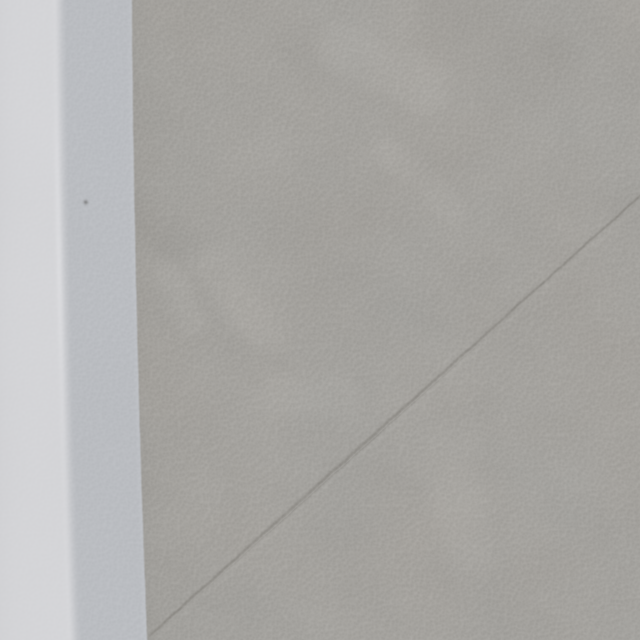
This texture is drawn by a Shadertoy shader. Its source:

```glsl
const vec3 WALL = vec3(0.643, 0.635, 0.618);
const vec3 TRIM_FACE = vec3(0.73, 0.74, 0.757);
const vec3 TRIM_FRONT = vec3(0.832, 0.834, 0.845);
const vec3 CREASE = vec3(0.535, 0.525, 0.505);

// Quadratic coefficients of x along each upright edge
const vec3 FRONT_EDGE = vec3(0.114, -0.037, 0.014);
const vec3 WALL_EDGE = vec3(0.230, -0.040, 0.016);
const vec2 CREASE_START = vec2(0.232, 0.005);
const vec2 CREASE_END = vec2(1.0, 0.694);
const float CREASE_WIDTH = 0.0023;
const vec2 SPECK = vec2(0.134, 0.684);
const float GRAIN_SCALE = 190.0;
const float RELIEF_SCALE = 125.0;
const vec2 RELIEF_LIGHT = vec2(-0.25, 0.35);
const float GRAIN_AMOUNT = 0.038;

// Soft brush marks: endpoints, then width and brightness
const int MARKS = 9;
const vec4 MARK_LINE[MARKS] = vec4[MARKS](
    vec4(0.53, 0.93, 0.67, 0.86), vec4(0.60, 0.77, 0.71, 0.67),
    vec4(0.26, 0.58, 0.30, 0.49), vec4(0.345, 0.58, 0.41, 0.48),
    vec4(0.44, 0.385, 0.53, 0.38), vec4(0.23, 0.66, 0.27, 0.62),
    vec4(0.70, 0.97, 0.85, 0.90), vec4(0.70, 0.30, 0.73, 0.14),
    vec4(0.48, 0.62, 0.60, 0.50));
const vec2 MARK_STYLE[MARKS] = vec2[MARKS](
    vec2(0.045, 0.016), vec2(0.025, 0.012), vec2(0.025, 0.016),
    vec2(0.040, 0.018), vec2(0.040, 0.012), vec2(0.045, -0.014),
    vec2(0.060, -0.010), vec2(0.050, 0.012), vec2(0.070, -0.006));

vec2 hash2(vec2 p) {
    vec3 q = fract(p.xyx * vec3(0.1031, 0.1030, 0.0973));
    q += dot(q, q.yzx + 33.33);
    return fract((q.xx + q.yz) * q.zy);
}

// Distance to the nearest jittered cell point
float cellular(vec2 p) {
    vec2 cell = floor(p);
    float nearest = 4.0;
    for (int y = -1; y <= 1; y++)
    for (int x = -1; x <= 1; x++) {
        vec2 c = cell + vec2(x, y);
        vec2 d = c + hash2(c) - p;
        nearest = min(nearest, dot(d, d));
    }
    return sqrt(nearest);
}

// Layered sines, rotated and bent at each octave
float mottle(vec2 p) {
    float sum = 0.0, gain = 0.5;
    for (int i = 0; i < 5; i++) {
        sum += gain * sin(p.x + 1.3 * sin(p.y)) * cos(p.y + 0.7 * sin(p.x));
        p = mat2(1.36, 1.14, -1.14, 1.36) * p + 2.7;
        gain *= 0.62;
    }
    return sum;
}

float segmentDistance(vec2 p, vec2 a, vec2 b) {
    vec2 ab = b - a;
    return length(p - a - ab * clamp(dot(p - a, ab) / dot(ab, ab), 0.0, 1.0));
}

float edgeAt(vec3 k, float y) {
    return k.x + y * (k.y + y * k.z);
}

float bump(float d, float width) {
    return exp(-d * d / (width * width));
}

// Fine pits plus side-lit relief
float plasterGrain(vec2 p) {
    vec2 q = p * RELIEF_SCALE + 0.4 * mottle(p * 60.0);
    float relief = cellular(q) - cellular(q + RELIEF_LIGHT);
    return 0.7 * (cellular(p * GRAIN_SCALE) - 0.45) + 0.6 * relief;
}

vec3 wallColor(vec2 p, float fromEdge) {
    vec3 col = WALL + 0.009 * mottle(p * 13.0) + 0.006 * mottle(p * 31.0 + 5.0);
    col += vec3(0.003, 0.0, -0.002) * mottle(p.yx * 9.0 + 4.0);
    vec2 warped = p + 0.012 * vec2(mottle(p * 22.0), mottle(p.yx * 22.0 + 3.0));
    for (int i = 0; i < MARKS; i++) {
        float d = segmentDistance(warped, MARK_LINE[i].xy, MARK_LINE[i].zw);
        col += MARK_STYLE[i].y * (1.0 - smoothstep(0.35, 1.3, d / MARK_STYLE[i].x));
    }
    col -= 0.018 * exp(-max(fromEdge, 0.0) / 0.025);

    // Diagonal crease: a soft groove that splits in two near its middle
    vec2 dir = normalize(CREASE_END - CREASE_START);
    vec2 rel = p - CREASE_START;
    float along = dot(rel, dir);
    float across = dot(rel, vec2(-dir.y, dir.x)) + 0.0012 * mottle(vec2(along * 45.0, 1.0));
    float middle = bump(along - 0.4, 0.25);
    float started = smoothstep(-0.01, 0.01, along);
    float groove = bump(across, CREASE_WIDTH * (1.0 + 0.3 * middle));
    float twin = 0.55 * middle * bump(across + 0.0045, 0.0018);
    float wear = 0.66 + 0.16 * mottle(vec2(along * 60.0, 2.0));
    col += 0.008 * started * bump(across + 0.009, 0.004);
    return mix(col, CREASE, wear * started * max(groove, twin));
}

void mainImage(out vec4 fragColor, in vec2 fragCoord) {
    vec2 p = fragCoord / iResolution.xy;
    float soft = max(1.0 / iResolution.x, 0.0022);
    float front = p.x - edgeAt(FRONT_EDGE, p.y);
    float wall = p.x - edgeAt(WALL_EDGE, p.y) + 0.0005 * mottle(vec2(p.y * 55.0, 0.7));

    // Rounded trim, with a bright ridge and a pale outer arris
    vec3 trim = mix(TRIM_FRONT, TRIM_FACE, smoothstep(-0.008, 0.014, front));
    trim -= 0.012 * exp(-p.x / 0.02);
    trim += 0.03 * bump(front + 0.004, 0.005) * (0.25 + 0.75 * bump(p.y - 0.6, 0.2));
    trim += 0.010 * bump(wall + 0.003, 0.003) + 0.004 * mottle(p * 8.0);
    trim = mix(trim, vec3(0.48), 0.75 * bump(length(p - SPECK), 0.0035));

    vec3 col = mix(trim, wallColor(p, wall), smoothstep(-soft, soft, wall));

    // Grain is muted on the painted front
    float grainMask = mix(0.2, 0.6, smoothstep(-0.01, 0.02, front));
    grainMask = mix(grainMask, 1.0, smoothstep(-soft, soft, wall));
    col += GRAIN_AMOUNT * grainMask * plasterGrain(p);
    fragColor = vec4(clamp(col, 0.0, 1.0), 1.0);
}
```
